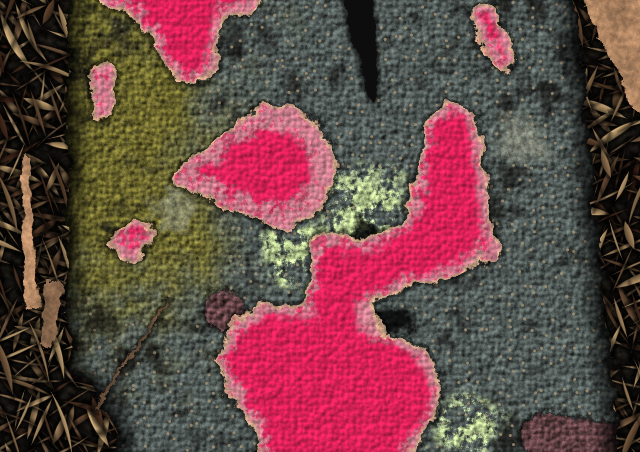
Reproduce this texture procedurally as a Shadertoy shader.

```glsl
// Crimson crust fungus with pale rims on a dark mossy log, framed by leaf litter.

vec2 hash2(vec2 p) {
    return fract(sin(vec2(dot(p, vec2(127.1, 311.7)), dot(p, vec2(269.5, 183.3)))) * 43758.5);
}

// Layered, rotated sines, roughly -1 to 1
float waves(vec2 p) {
    float sum = 0., amp = .6;
    for (int i = 0; i < 6; i++) {
        p = mat2(.8, .6, -.6, .8) * p * 1.75 + 1.7;
        sum += amp * sin(p.x + 1.3 * sin(p.y * .7)) * cos(p.y + sin(p.x * .8));
        amp *= .65;
    }
    return sum;
}

// Cellular noise: nearest distance and cell id
vec2 cells(vec2 p) {
    vec2 best = vec2(9., 0.);
    for (int k = 0; k < 9; k++) {
        vec2 c = floor(p) + vec2(k % 3 - 1, k / 3 - 1), h = hash2(c);
        float d = length(c + .15 + .7 * h - p);
        if (d < best.x) best = vec2(d, fract(h.x * 7. + h.y * 13.));
    }
    return best;
}

// Tapered capsule from ends.xy to ends.zw
float limb(vec2 p, vec4 ends, float ra, float rb) {
    vec2 v = ends.zw - ends.xy, q = p - ends.xy;
    float t = clamp(dot(q, v) / dot(v, v), 0., 1.);
    return length(q - v * t) - mix(ra, rb, t);
}

float blend(float a, float b) {
    float h = max(.05 - abs(a - b), 0.);
    return min(a, b) - h * h * 5.;
}

// Solid shape with a soft contact shadow
void paint(inout vec3 col, vec3 ink, float d) {
    col *= 1. - .55 * smoothstep(.014, 0., d);
    col = mix(col, ink, smoothstep(.8, -.8, d * iResolution.y));
}

float stain(vec2 p, float x, float y, float r) {
    return smoothstep(r, r * .45, length(p - vec2(x, y)) + .025 * waves(p * 22.));
}

float fungus(vec2 p) {
    // Branching colony
    float d = limb(p, vec4(1., .71, .995, .5), .062, .095);
    d = blend(d, limb(p, vec4(.96, .46, .79, .39), .075, .07));
    d = blend(d, limb(p, vec4(.73, .44, .75, .24), .045, .075));
    d = blend(d, limb(p, vec4(.61, .2, .84, .13), .125, .135));
    d = blend(d, limb(p, vec4(.68, .1, .76, -.05), .13, .16));
    // Round and upper colonies
    d = min(d, limb(p, vec4(.6, .63, .41, .61), .138, .03));
    d = min(d, limb(p, vec4(.25, 1.02, .53, 1.02), .04, .05));
    d = blend(d, limb(p, vec4(.4, .97, .425, .87), .1, .055));
    // Young spots
    d = min(d, limb(p, vec4(1.07, .96, 1.115, .87), .035, .025));
    d = min(d, limb(p, vec4(.23, .83, .22, .76), .027, .02));
    d = min(d, limb(p, vec4(.28, .46, .31, .48), .033, .03));
    return min(d, limb(p, vec4(1.07, .49, 1.08, .44), .025, .022));
}

// Turned grids, each cell holding a curved needle or leaf
vec3 litter(vec2 p) {
    vec3 col = vec3(.09, .08, .065) * (1. + .7 * waves(p * 60.));
    vec2 size = vec2(6., 25.);
    for (float k = 0.; k < 9.; k++) {
        float a = k * 2.4 + .9;
        vec2 q = mat2(cos(a), sin(a), -sin(a), cos(a)) * p * size + k * 3.7;
        vec2 h = hash2(floor(q) + 17. * k), f = (fract(q) - .5) / size;
        f.y += (h.x - .5) * .01 + (h.y - .5) * 3. * f.x * f.x;
        float reach = f.x / (.03 + .045 * h.y);
        float d = abs(f.y) - mix(.002, .009, h.x * h.x) * (1. - reach * reach);
        vec3 ink = mix(vec3(.22, .12, .08), vec3(.8, .67, .47), fract(h.y * 11.));
        paint(col, ink * (.85 + 35. * f.y), d + step(fract(h.x * 9.), .3));
    }
    return col;
}

float relief(vec2 p) { return .35 * waves(p * 38.) - .7 * cells(p * 75.).x; }

void mainImage(out vec4 fragColor, in vec2 fragCoord) {
    vec2 p = fragCoord / iResolution.y, speck = cells(p * 42.);
    float broad = waves(p * 6.), mid = waves(p * 22. + 5.), fine = waves(p * 90.);
    float light = relief(p) - relief(p + vec2(-.004, .005)), rough = 1. + .3 * fine;
    vec2 bent = p + .008 * vec2(mid, fine);

    // Wet wood with moss, dark mottling and pale pimples
    float moss = smoothstep(.62, .28, p.x + .12 * broad) * smoothstep(.1, .5, p.y + .1 * mid);
    vec3 col = mix(vec3(.31, .345, .335), vec3(.41, .39, .17), moss);
    col = mix(col, vec3(.1, .1, .09), .8 * smoothstep(.1, .8, .6 * broad + .5 * mid));
    col *= rough + .9 * light;
    float pimple = step(.5, speck.y) * smoothstep(.2, .08, speck.x);
    col = mix(col, vec3(.66, .58, .45), pimple * (.8 - .5 * moss));

    // Grey and green lichen, dark hollows, split
    float grey = stain(p, 1.155, .69, .075) + stain(p, .39, .53, .06);
    col = mix(col, vec3(.56, .57, .5) * rough, .6 * grey);
    float green = stain(p, .8, .54, .13) + stain(p, .65, .44, .1) + stain(p, 1.04, .06, .09);
    green = min(green, 1.) * smoothstep(-.45, .25, mid + .6 * fine);
    col = mix(col, vec3(.69, .76, .54) * (rough + .6 * light), green);
    col *= 1. - .8 * max(stain(p, .86, .29, .06), stain(p, .81, .475, .04));
    paint(col, vec3(.05), limb(bent, vec4(.79, 1.02, .825, .79), .035, .012));
    float old = limb(bent, vec4(1.21, .03, 1.34, 0.), .055, .06);
    old = min(old, length(bent - vec2(.495, .315)) - .042);
    paint(col, vec3(.37, .25, .26) * (rough + light), old);

    // Fungus: tan lip, dusty pink margin, granular crimson core
    float d = fungus(p + .013 * vec2(mid, waves(p * 22. + 31.)) + .003 * fine);
    float margin = mix(.024, .052, smoothstep(.26, .2, length(p - vec2(.57, .63))));
    float core = smoothstep(-.012, .012, .008 * fine + .006 * mid - d - margin);
    vec3 flesh = mix(vec3(.8, .5, .56), vec3(.75, .28, .4), smoothstep(0., .8, mid + fine));
    flesh = mix(flesh, vec3(.84, .13, .34), core) * (1. + .1 * fine + .5 * light);
    flesh = mix(flesh, vec3(.76, .64, .5) * rough, .85 * smoothstep(-.01, -.003, d));
    paint(col, flesh, d);

    // Litter beside the log, then a twig, larger leaves and a stick
    float side = max(.15 - p.x, p.x - 1.37 + .1 * p.y);
    side = max(side, .2 - length(p - vec2(.06, 0.))) + .012 * mid;
    col *= 1. - .7 * smoothstep(-.06, 0., side);
    paint(col, litter(p), -side);
    vec3 leaf = vec3(.66, .5, .37) * (1. + .15 * (mid + fine));
    paint(col, leaf * .6, limb(bent, vec4(.37, .33, .21, .1), .002, .005));
    paint(col, leaf, limb(bent, vec4(1.39, 1.02, 1.45, .8), .1, .06));
    paint(col, leaf * 1.1, limb(bent, vec4(.055, .65, .07, .33), .008, .015));
    paint(col, leaf * .8, limb(bent, vec4(.115, .36, .105, .25), .022, .018));
    fragColor = vec4(clamp(col, 0., 1.), 1.);
}
```
